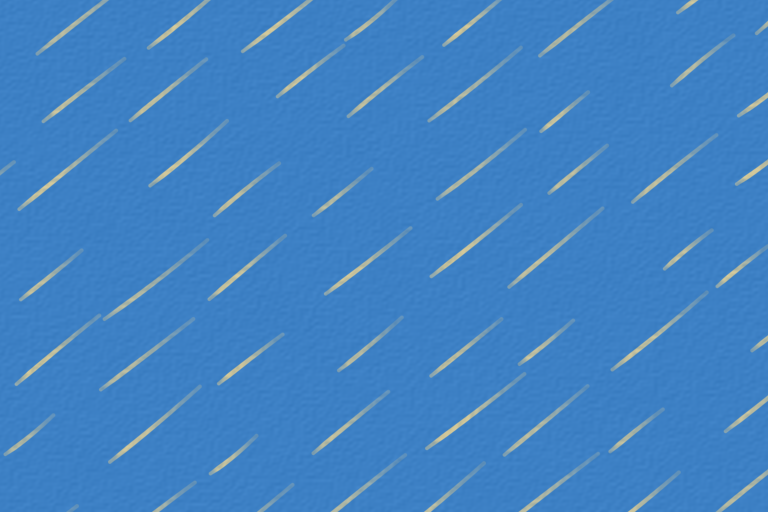
Reproduce this pattern procedurally as a WebGL 2 fragment shader.

```glsl
#version 300 es
precision highp float;
// Slanting, fading cream brush strokes scattered over softly grained blue paper.

#define PAPER vec3(0.238, 0.502, 0.770)
#define PAINT vec3(0.815, 0.775, 0.595)
#define SLANT 0.675              // stroke direction in radians
#define CELL vec2(0.275, 0.119)  // spacing along and across the strokes
#define LENGTHS vec2(0.115, 0.255)
#define HALF_WIDTH 0.0047
#define SOFTNESS 0.0016
#define WOBBLE 0.05              // spread of stroke angles
#define GRAIN_SCALE 150.0
#define GRAIN_DEPTH 0.030

uniform vec2 u_resolution;
out vec4 fragColor;

// Integer hash: four random values in 0..1 per lattice point.
vec4 hash4(ivec2 p, uint seed) {
    uvec4 v = uvec4(uvec2(p), seed, seed + 7u) * 1664525u + 1013904223u;
    for (int i = 0; i < 2; i++) {
        v.x += v.y * v.w; v.y += v.z * v.x;
        v.z += v.x * v.y; v.w += v.y * v.z;
        v ^= v >> 16u;
    }
    return vec4(v >> 8u) / 16777216.0;
}

float valueNoise(vec2 p) {
    ivec2 i = ivec2(floor(p));
    vec2 f = fract(p);
    f = f * f * (3.0 - 2.0 * f);
    float low = mix(hash4(i, 3u).x, hash4(i + ivec2(1, 0), 3u).x, f.x);
    float high = mix(hash4(i + ivec2(0, 1), 3u).x, hash4(i + ivec2(1, 1), 3u).x, f.x);
    return mix(low, high, f.y);
}

// Paper relief lit from the upper left.
float paperGrain(vec2 p) {
    vec2 q = p * GRAIN_SCALE * vec2(0.8, 1.0);
    float relief = valueNoise(q) - valueNoise(q + vec2(-0.4, 0.6));
    float mottling = valueNoise(p * 24.0) - 0.5;
    return relief + 0.18 * mottling;
}

mat2 rotation(float angle) {
    float c = cos(angle), s = sin(angle);
    return mat2(c, s, -s, c);
}

// Paint opacity of one stroke; p is relative to its centre, x along it.
float stroke(vec2 p, float len, float bend, float pixel) {
    float t = clamp(p.x / len + 0.5, 0.0, 1.0);
    p.y += bend * (4.0 * t * (1.0 - t) - 0.5);
    float beyond = max(abs(p.x) - 0.5 * len, 0.0);
    float taper = mix(0.75, 1.0, smoothstep(0.0, 0.2, t)) * mix(1.0, 0.8, t);
    float edge = length(vec2(beyond, p.y)) - HALF_WIDTH * taper;
    float blur = max(SOFTNESS, 0.75 * pixel);
    float body = 1.0 - smoothstep(-blur, blur, edge);
    float load = mix(0.55, 1.0, smoothstep(0.0, 0.16, t));
    float fade = mix(1.0, 0.28, smoothstep(0.3, 1.0, t));
    return body * load * fade;
}

// Strokes on a jittered grid turned to the slant, each row shifted.
float strokeField(vec2 p, float pixel) {
    vec2 q = rotation(-SLANT) * p;
    int row = int(floor(q.y / CELL.y));
    float cover = 0.0;
    for (int j = -1; j <= 1; j++) {
        int r = row + j;
        float shift = float(r) * 0.41 + 0.2 * hash4(ivec2(r, 0), 11u).x;
        int column = int(floor(q.x / CELL.x - shift));
        for (int i = -1; i <= 1; i++) {
            ivec2 id = ivec2(column + i, r);
            vec4 h = hash4(id, 21u);
            vec4 k = hash4(id, 43u);
            float len = mix(LENGTHS.x, LENGTHS.y, h.x);
            vec2 center = (vec2(id) + 0.5 + vec2(shift, 0.0)) * CELL;
            center += (h.yz - 0.5) * vec2(CELL.x - len, 0.42 * CELL.y);
            vec2 local = rotation((h.w - 0.5) * WOBBLE) * (q - center);
            float strength = mix(0.74, 1.0, k.x);
            float bend = (k.y - 0.35) * 0.005;
            cover = max(cover, strength * stroke(local, len, bend, pixel));
        }
    }
    return cover;
}

void main() {
    vec2 p = gl_FragCoord.xy / u_resolution.y;
    float grain = paperGrain(p);
    float cover = strokeField(p, 1.0 / u_resolution.y);
    cover = clamp(cover * (1.0 + 0.2 * grain), 0.0, 1.0);
    vec3 color = mix(PAPER, PAINT, cover) + GRAIN_DEPTH * grain;
    fragColor = vec4(color, 1.0);
}
```
